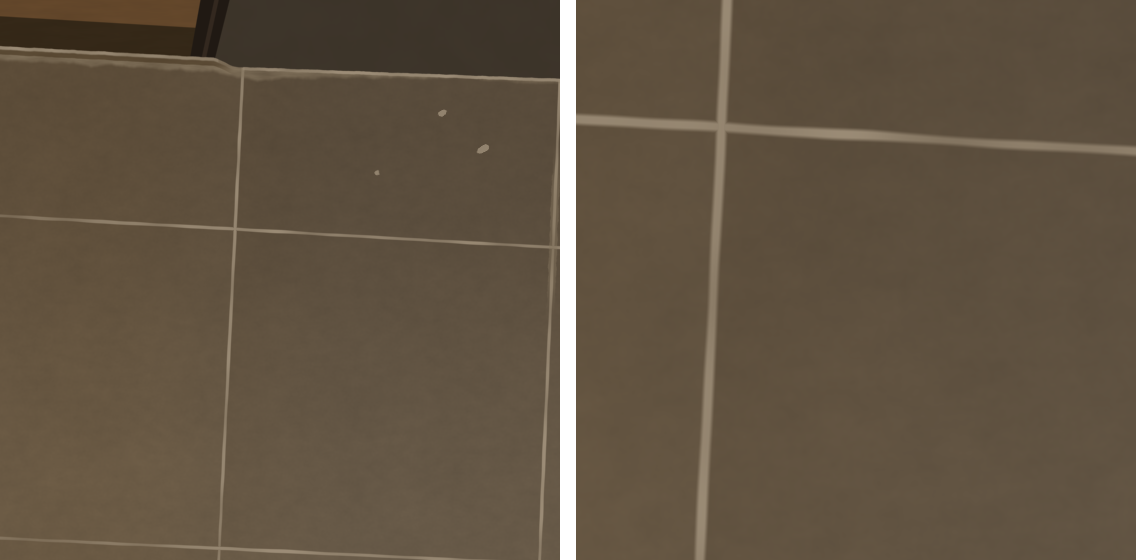
Left: the whole. Right: its middle third, enlarged.
Reproduce this texture procedurally as a three.js fragment shader.

```glsl
// Matte brown floor tiles with thin worn pale grout, meeting a dark cabinet base at the top.
varying vec2 vUv;

const vec3 TILE_DARK = vec3(0.345, 0.290, 0.222);
const vec3 TILE_LIGHT = vec3(0.418, 0.360, 0.284);
const vec3 GROUT = vec3(0.610, 0.550, 0.465);
const vec3 SEALANT = vec3(0.520, 0.460, 0.370);
const vec3 WALL = vec3(0.238, 0.205, 0.163);
const vec3 SHADOW = vec3(0.205, 0.155, 0.092);
const vec3 PANEL = vec3(0.385, 0.275, 0.165);
const vec3 POST = vec3(0.125, 0.098, 0.075);

const vec2 GRID_ORIGIN = vec2(0.3906, 0.039);
const vec2 GRID_SIZE = vec2(0.573, 0.5756);
const vec2 GRID_SKEW = vec2(0.0495, -0.047);
const vec2 GRID_TAPER = vec2(0.0065, 0.010);
const float GROUT_HALF_WIDTH = 0.0027;
const float SOFT = 0.0016;

vec2 hash2(vec2 p) {
  p = vec2(dot(p, vec2(127.1, 311.7)), dot(p, vec2(269.5, 183.3)));
  return fract(sin(p) * 43758.5) * 2.0 - 1.0;
}

float gradientNoise(vec2 p) {
  vec2 i = floor(p), f = fract(p);
  vec2 w = f * f * f * (f * (f * 6.0 - 15.0) + 10.0);
  float a = dot(hash2(i), f);
  float b = dot(hash2(i + vec2(1.0, 0.0)), f - vec2(1.0, 0.0));
  float c = dot(hash2(i + vec2(0.0, 1.0)), f - vec2(0.0, 1.0));
  float d = dot(hash2(i + 1.0), f - 1.0);
  return mix(mix(a, b, w.x), mix(c, d, w.x), w.y);
}

float fbm(vec2 p) {
  float sum = 0.0, gain = 0.5;
  for (int i = 0; i < 4; i++) {
    sum += gain * gradientNoise(p);
    p = p * 2.03 + 17.0;
    gain *= 0.5;
  }
  return sum;
}

// Soft coverage of a shape whose signed distance is negative inside
float cover(float d) { return 1.0 - smoothstep(-SOFT, SOFT, d); }

float band(float x, float halfWidth) { return cover(abs(x) - halfWidth); }

// Height of the cabinet's lower edge, with a step beside the post
float baseEdge(float x) {
  return mix(0.917 - 0.054 * x, 0.8955 - 0.037 * x, smoothstep(0.375, 0.43, x));
}

vec3 tileColor(vec2 p, vec2 id) {
  float light = 1.0 - smoothstep(0.0, 0.88, p.y);
  vec3 c = mix(TILE_DARK, TILE_LIGHT, 0.08 + 0.85 * light + 0.1 * hash2(id).x);
  c *= mix(vec3(1.01, 0.99, 0.95), vec3(0.99, 1.0, 1.02), smoothstep(0.1, 0.7, p.x));
  float mottling = 0.07 * fbm(p * 9.0) + 0.07 * fbm(p * vec2(40.0, 55.0));
  return c * (1.0 + mottling + 0.018 * gradientNoise(p * 190.0));
}

vec3 floorColor(vec2 p) {
  // Slightly tapered grid, in tile units
  vec2 size = GRID_SIZE - GRID_TAPER * p.yx;
  vec2 g = (p - GRID_ORIGIN - GRID_SKEW * p.yx) / size;
  vec3 c = tileColor(p, floor(g));

  // Grout with wobble, uneven width and faded stretches
  vec2 wobble = 0.0016 * vec2(gradientNoise(vec2(p.y * 23.0, 3.5)), gradientNoise(vec2(p.x * 23.0, 8.5)));
  vec2 d = abs(fract(g + 0.5) - 0.5 + wobble) * size;
  vec2 wear = vec2(gradientNoise(vec2(p.y * 13.0, floor(g.x + 0.5) + 0.3)),
                   gradientNoise(vec2(p.x * 13.0, floor(g.y + 0.5) + 0.7)));
  vec2 halfWidth = GROUT_HALF_WIDTH * (1.0 + 0.5 * wear);
  vec2 strength = clamp(0.82 + 0.55 * wear, 0.25, 1.0);
  strength.y *= mix(0.65, 1.0, smoothstep(0.05, 0.4, p.x));
  vec2 line = vec2(cover(d.x - halfWidth.x), cover(d.y - halfWidth.y)) * strength;
  c = mix(c, GROUT, max(line.x, line.y));

  // Smeared grout beside the right joint
  float smear = band(d.x, 0.007 + 0.006 * fbm(p * 60.0)) * step(0.5, g.x);
  smear *= smoothstep(0.42, 0.53, p.y) * (1.0 - smoothstep(0.65, 0.75, p.y));
  c = mix(c, SEALANT, 0.45 * smear);

  // Paint specks along an arc
  for (int i = 0; i < 3; i++) {
    float n = float(i);
    vec2 q = p - vec2(0.673 + 0.139 * n - 0.022 * n * n, 0.691 + 0.1925 * n - 0.0855 * n * n);
    q = vec2(q.x * 0.87 + q.y * 0.5, (q.y * 0.87 - q.x * 0.5) * (1.0 + 0.5 * n));
    c = mix(c, GROUT, 0.85 * cover(length(q) - 0.004 - 0.004 * n + 0.006 * fbm(p * 110.0)));
  }
  return c;
}

vec3 cabinetColor(vec2 p) {
  float postLeft = 0.349 + 0.18 * (p.y - 0.95);
  float postRight = 0.385 + 0.25 * (p.y - 0.90);
  vec3 left = mix(SHADOW, PANEL, cover(0.971 - 0.059 * p.x - p.y));
  left *= 1.0 + 0.12 * fbm(p * vec2(12.0, 60.0));
  vec3 post = POST * (1.0 + 0.6 * band(p.x - mix(postLeft, postRight, 0.55), 0.004));
  vec3 wall = WALL * (1.0 + 0.06 * fbm(p * 14.0));
  return mix(mix(left, post, cover(postLeft - p.x)), wall, cover(postRight - p.x));
}

void main() {
  vec2 p = vUv;
  float below = baseEdge(p.x) + 0.003 * fbm(vec2(p.x * 35.0, 2.0)) - p.y;
  float rightSide = smoothstep(0.37, 0.43, p.x);
  vec3 c = floorColor(p);

  // Ragged sealant, thickest beside the post
  float thickness = mix(0.024, 0.006 + 0.018 * exp(-9.0 * abs(p.x - 0.46)), rightSide);
  thickness += 0.014 * fbm(p * vec2(22.0, 9.0));
  float patchy = clamp(0.62 + 0.8 * fbm(p * vec2(16.0, 70.0)), 0.0, 1.0);
  c = mix(c, SEALANT, patchy * (1.0 - smoothstep(thickness - 0.005, thickness + 0.004, below)));
  c = mix(c, SHADOW * 1.35, 0.6 * band(below - 0.010, 0.004) * (1.0 - rightSide));

  // Cabinet, then the bright seam on its edge
  c = mix(c, cabinetColor(p), cover(below));
  float seam = clamp(0.8 + 0.6 * gradientNoise(vec2(p.x * 19.0, 5.5)), 0.0, 1.0);
  seam *= 1.0 - 0.8 * band(p.x - 0.412, 0.022);
  c = mix(c, GROUT, seam * band(below - 0.002, 0.0028));
  gl_FragColor = vec4(c, 1.0);
}
```
